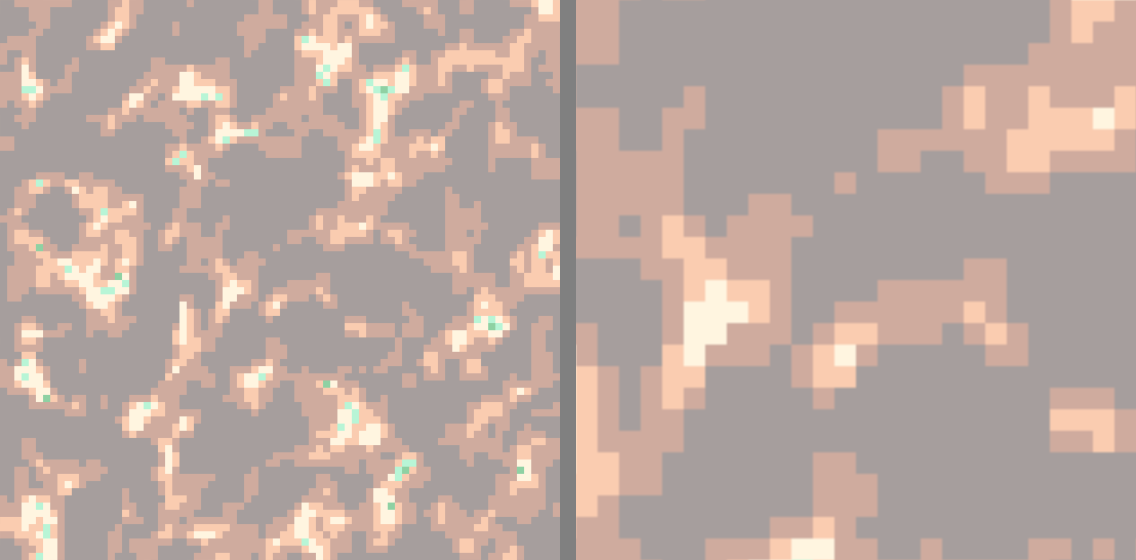
Left: the whole. Right: its middle third, enlarged.
This texture is drawn by a three.js fragment shader. Its source:

```glsl
// Blocky mosaic of thin glowing veins and ragged tan patches on warm grey.
varying vec2 vUv;

const float CELLS = 78.0;         // mosaic cells across the canvas
const float NOISE_SPREAD = 0.212; // standard deviation of gradient noise
const float VEIN_SHARPNESS = 1.6;

const vec3 GREY = vec3(0.65, 0.62, 0.615);
const vec3 TAN = vec3(0.81, 0.67, 0.62);
const vec3 PEACH = vec3(0.98, 0.80, 0.69);
const vec3 CREAM = vec3(1.00, 0.96, 0.88);
const vec3 MINT = vec3(0.72, 0.96, 0.84);
const vec3 GREEN = vec3(0.56, 0.82, 0.64);

float hash(vec2 p) {
  return fract(sin(dot(p, vec2(127.1, 311.7))) * 43758.5453);
}

// Dot product of a random unit gradient with the offset from its corner
float corner(vec2 lattice, vec2 offset) {
  float angle = 6.2832 * hash(lattice);
  return dot(vec2(cos(angle), sin(angle)), offset);
}

// Gradient noise scaled to unit variance
float noise(vec2 p) {
  vec2 i = floor(p);
  vec2 f = p - i;
  vec2 s = f * f * (3.0 - 2.0 * f);
  vec2 x = vec2(1.0, 0.0);
  vec2 y = vec2(0.0, 1.0);
  float low = mix(corner(i, f), corner(i + x, f - x), s.x);
  float high = mix(corner(i + y, f - y), corner(i + 1.0, f - 1.0), s.x);
  return mix(low, high, s.y) / NOISE_SPREAD;
}

vec2 rotate(vec2 p, float angle) {
  float c = cos(angle);
  float s = sin(angle);
  return vec2(c * p.x - s * p.y, s * p.x + c * p.y);
}

// Lengthen features along a direction
vec2 stretch(vec2 p, vec2 direction, float amount) {
  return p - amount * direction * dot(p, direction);
}

// Distance-like value that is zero along the winding vein lines
float veinField(vec2 p) {
  float a = noise(p * 8.8 + 17.3);
  float b = noise(rotate(p, 0.7) * 8.8 + 41.8);
  return abs(a + b) * 0.7071;
}

// Broad brightness with progressively finer, ragged detail
float glowField(vec2 p) {
  return 0.58 * noise(rotate(p, 0.4) * 7.5 + 63.2)
       + 0.60 * noise(rotate(p, 1.1) * 13.0 + 8.6)
       + 0.55 * noise(p * 30.0 + 29.4);
}

// Flat colour of one mosaic cell
vec3 cellColor(vec2 cell) {
  vec2 p = stretch(cell / CELLS, vec2(0.5, 0.866), 0.2);
  float level = glowField(p) - VEIN_SHARPNESS * veinField(p);
  float sparkle = hash(cell + 5.7);
  vec3 highlight = mix(CREAM, MINT, step(0.84, sparkle));
  highlight = mix(highlight, GREEN, step(0.985, sparkle));

  vec3 color = mix(GREY, TAN, step(-1.12, level));
  color = mix(color, PEACH, step(0.14, level));
  return mix(color, highlight, step(0.89, level));
}

void main() {
  // Blend the four nearest cells across a narrow seam
  vec2 p = vUv * CELLS - 0.5;
  vec2 base = floor(p);
  vec2 blend = smoothstep(0.41, 0.59, p - base);
  vec3 color = vec3(0.0);
  for (int j = 0; j < 2; j++) {
    for (int i = 0; i < 2; i++) {
      vec2 side = vec2(float(i), float(j));
      vec2 weight = mix(1.0 - blend, blend, side);
      color += weight.x * weight.y * cellColor(base + side);
    }
  }
  gl_FragColor = vec4(color, 1.0);
}
```
